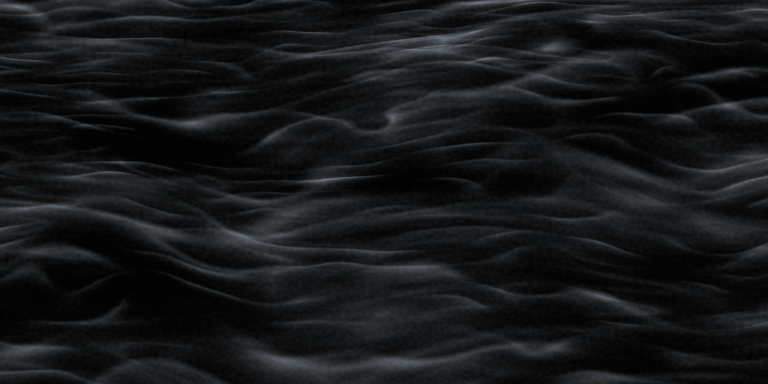
Reproduce this texture procedurally as a Shadertoy shader.

```glsl
const vec3 WATER_TINT = vec3(0.93, 1.0, 1.07);
const float HORIZON = 3.1;

float hash(vec2 p) {
    vec3 v = fract(vec3(p.xyx) * 0.1031);
    v += dot(v, v.yzx + 33.33);
    return fract((v.x + v.y) * v.z);
}

vec2 gradient(vec2 cell) {
    float angle = 6.2832 * hash(cell);
    return vec2(cos(angle), sin(angle));
}

float gradientNoise(vec2 p) {
    vec2 i = floor(p), f = fract(p);
    vec2 u = f * f * f * (f * (f * 6.0 - 15.0) + 10.0);
    vec2 e = vec2(1.0, 0.0);
    float a = dot(gradient(i), f);
    float b = dot(gradient(i + e.xy), f - e.xy);
    float c = dot(gradient(i + e.yx), f - e.yx);
    float d = dot(gradient(i + e.xx), f - e.xx);
    return mix(mix(a, b, u.x), mix(c, d, u.x), u.y);
}

// Tilted water plane: features shrink towards the horizon
vec2 waterPlane(vec2 p, float horizon) {
    float depth = 1.0 / (horizon - p.y);
    return depth * vec2((p.x - 1.0) * 2.6, 6.8);
}

// Quick rise above each crest, slow fade below it
float crestProfile(float phase, float fade) {
    float below = fract(-phase);
    return exp(-fade * below) + smoothstep(0.84, 1.0, below);
}

// Wavy rows of crests that swell and vanish along their length
float crests(vec2 q, float freq, float bend) {
    float warp = gradientNoise(q * freq * vec2(0.2, 0.4) + freq);
    float detail = gradientNoise(q * freq * vec2(0.42, 1.1) - freq);
    float phase = q.y * freq + bend * warp + 0.3 * detail;
    float gate = gradientNoise(q * freq * vec2(0.24, 0.8) + 3.7 * freq);
    return crestProfile(phase, 5.5) * smoothstep(-0.25, 0.45, gate);
}

// Bright lines along the zero contour of stretched noise
float glints(vec2 q, vec2 scale, float sharpness) {
    float line = exp(-sharpness * abs(gradientNoise(q * scale)));
    return line * smoothstep(-0.1, 0.4, gradientNoise(q * scale * 0.6 + 17.0));
}

// Long fibres at two sizes, lying along the waves
float streaks(vec2 q, vec2 scale) {
    return gradientNoise(q * scale) + 0.8 * gradientNoise(q * scale * 1.9 + 31.0);
}

void mainImage(out vec4 fragColor, in vec2 fragCoord) {
    vec2 uv = fragCoord / iResolution.xy;
    vec2 p = vec2(uv.x * 2.0, uv.y);
    vec2 q = waterPlane(p, HORIZON) + vec2(5.0, 0.0);
    q.y += 0.13 * gradientNoise(q * vec2(1.2, 1.8) + 4.0);

    // Broad light and dark patches
    float light = 0.002 + 0.12 * gradientNoise(q * vec2(1.5, 5.0) + 9.0);

    // Large swells down to small ripples
    float freq = 5.5, strength = 0.22;
    for (int i = 0; i < 3; i++) {
        light += strength * crests(q, freq, 1.6);
        freq *= 1.75;
        strength *= 0.95;
    }

    // Sharp glints, fine streaks and faint grain
    light += 0.15 * glints(q, vec2(2.0, 9.0), 13.0);
    light += 0.1 * glints(q + 7.0, vec2(3.5, 17.0), 9.0);
    light += streaks(q, vec2(5.0, 30.0)) * (0.025 + 0.4 * max(light, 0.0));
    light += 0.04 * gradientNoise(p * vec2(80.0, 110.0));

    // Soft floor keeps the troughs nearly black
    light = 0.5 * (light + sqrt(light * light + 0.0014));
    fragColor = vec4(WATER_TINT * light, 1.0);
}
```
